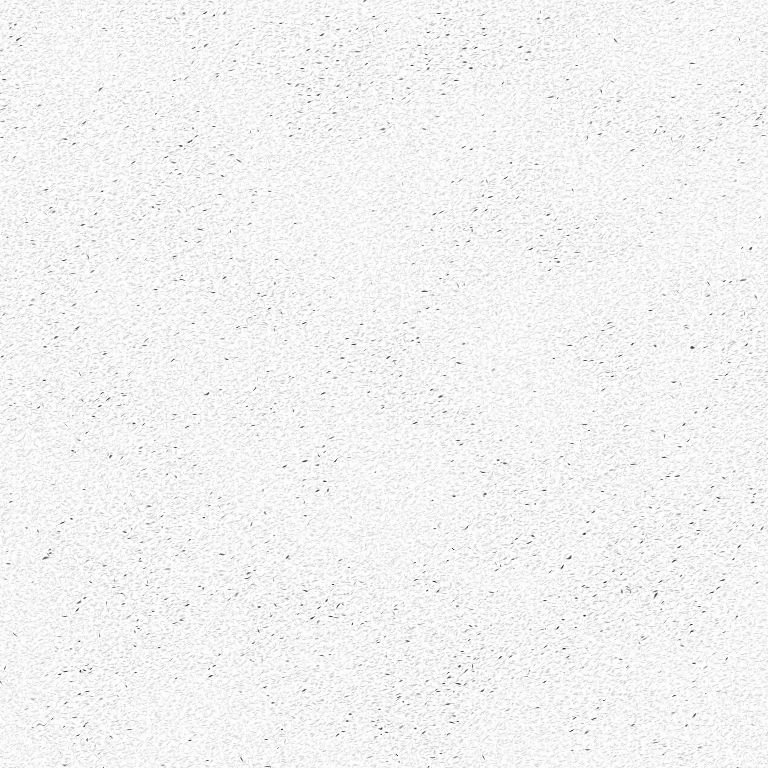
A Shadertoy shader for this texture:

```glsl
// Pale embossed leather: fine slanted creases with scattered dark flecks on white.

float hash(vec2 p) {
    return fract(sin(dot(p, vec2(127.1, 311.7))) * 43758.5453);
}

float noise(vec2 p) {
    vec2 cell = floor(p);
    vec2 f = fract(p);
    f = f * f * (3.0 - 2.0 * f);
    float low = mix(hash(cell), hash(cell + vec2(1.0, 0.0)), f.x);
    float high = mix(hash(cell + vec2(0.0, 1.0)), hash(cell + vec2(1.0, 1.0)), f.x);
    return mix(low, high, f.y);
}

float fbm(vec2 p) {
    float sum = 0.0;
    float weight = 0.5;
    for (int octave = 0; octave < 4; octave++) {
        sum += weight * noise(p);
        p = p * 2.03 + 17.3;
        weight *= 0.55;
    }
    return sum;
}

// Soft-edged ellipse: 1 at the core, 0 at the rim
float dash(vec2 offset, float angle, vec2 halfSize) {
    float c = cos(angle);
    float s = sin(angle);
    vec2 q = vec2(c * offset.x + s * offset.y, c * offset.y - s * offset.x);
    return 1.0 - smoothstep(0.15, 1.0, length(q / halfSize));
}

// Darkest of the jittered dashes around p; hashes above fleckStart become dark flecks
float creases(vec2 p, vec2 cells, float tilt, vec2 halfSize,
              float tone, float fleckStart, float seed) {
    vec2 home = floor(p * cells);
    float ink = 0.0;
    for (int y = -1; y <= 1; y++) {
        for (int x = -1; x <= 1; x++) {
            vec2 cell = home + vec2(x, y);
            vec2 key = cell + seed;
            vec2 jitter = vec2(hash(key + 3.1), hash(key + 7.7));
            vec2 offset = p - (cell + jitter) / cells;
            float angle = tilt + 0.9 * (hash(key + 13.9) - 0.5);
            float fleck = smoothstep(fleckStart, 1.0, hash(key + 23.3));
            float strength = tone * (0.5 + hash(key + 31.7)) + 0.62 * fleck * fleck;
            vec2 size = halfSize * vec2(0.6 + 0.65 * hash(key + 41.1), 1.0);
            ink = max(ink, strength * dash(offset, angle, size));
        }
    }
    return ink;
}

void mainImage(out vec4 fragColor, in vec2 fragCoord) {
    vec2 p = fragCoord / iResolution.y;

    // Cloudy patches decide where the hide is worn and dark
    float worn = smoothstep(0.3, 0.8, fbm(p * vec2(9.0, 13.0) + 4.0));
    float scuffed = smoothstep(0.35, 0.8, fbm(p * vec2(17.0, 10.0) + 31.0));

    // A fine warp makes the creases crooked
    vec2 bend = vec2(noise(p * 140.0), noise(p * 140.0 + 50.0)) - 0.5;
    vec2 q = p + 0.0038 * bend;

    // Slanted main creases, then faint steep veins between them
    float mainInk = creases(q, vec2(160.0, 230.0), 0.3, vec2(0.0042, 0.0014),
                            mix(0.105, 0.145, worn), mix(0.975, 0.83, worn), 5.0);
    float veinInk = creases(q, vec2(215.0, 150.0), 1.85, vec2(0.0038, 0.0013),
                            mix(0.055, 0.08, scuffed), mix(0.998, 0.95, scuffed), 71.0);

    float paperInk = 0.004 + 0.016 * noise(p * 240.0);
    float shade = 1.0 - paperInk - max(mainInk, veinInk);
    fragColor = vec4(vec3(clamp(shade, 0.0, 1.0)), 1.0);
}
```
